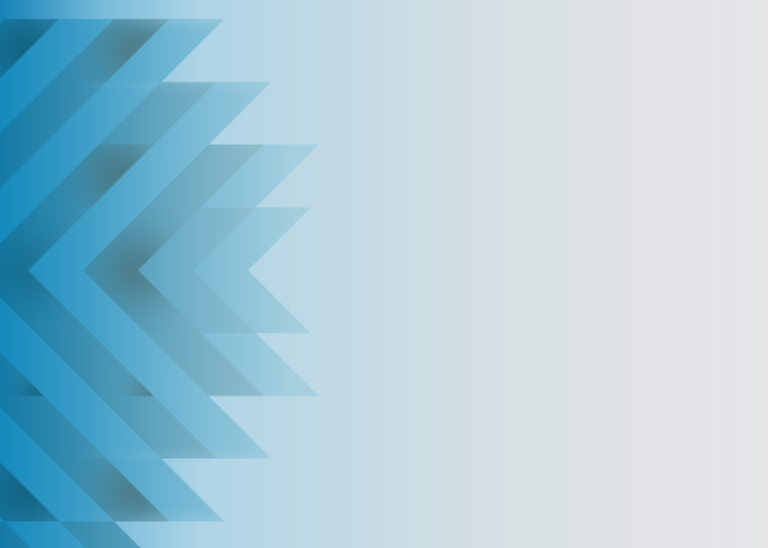
Write a Shadertoy shader that draws this background.

```glsl
// Layered translucent blue chevrons fading into a pale grey gradient.

float hash(float n) {
    return fract(sin(n * 12.9898) * 43758.5453);
}

// Blue to pale grey from left to right, with faint vertical streaks.
vec3 backdrop(float x) {
    vec3 color = mix(vec3(.08, .51, .72), vec3(.46, .73, .85), clamp(x / .18, 0., 1.));
    color = mix(color, vec3(.68, .83, .90), clamp((x - .18) / .18, 0., 1.));
    color = mix(color, vec3(.76, .855, .90), clamp((x - .36) / .24, 0., 1.));
    color = mix(color, vec3(.83, .875, .89), clamp((x - .60) / .27, 0., 1.));
    color = mix(color, vec3(.88, .89, .90), clamp((x - .87) / .30, 0., 1.));
    color = mix(color, vec3(.90, .90, .91), clamp((x - 1.17) / .23, 0., 1.));
    float column = x * 40.;
    float streak = mix(hash(floor(column)), hash(floor(column) + 1.), smoothstep(0., 1., fract(column)));
    return color + (streak - .5) * .008 * smoothstep(.3, .6, x);
}

vec3 scene(vec2 p) {
    const float rowHeight = .1146;
    const float bandWidth = .1004;
    vec3 background = backdrop(p.x);

    // Fold about the chevron axis, then index the row and diagonal band.
    float side = p.y - .507;
    float rise = abs(side);
    float row = floor(rise / rowHeight);
    float across = fract(rise / rowHeight);
    float slant = p.x - rise + .0493;
    float band = floor(slant / bandWidth);
    bool upper = side > 0.;

    // Stepped right-hand outline; the top strip stays plain.
    if (band >= min(5., 6. - 2. * row) || (row > 3. && upper)) return background;

    // Alternating light and dark bands, both paler to the right.
    vec3 light = mix(vec3(.08, .54, .74), vec3(.64, .81, .87), clamp(p.x / .54, 0., 1.));
    vec3 dark = mix(vec3(.08, .48, .65), vec3(.57, .74, .79), clamp(p.x / .51, 0., 1.));
    float parity = mod(band + (row > 3. ? 1. : 0.), 2.);
    float shade = parity < .5 ? 1. : 0.;
    if (row < 1. && band > 2.) shade = band < 4. ? .65 : .1;
    vec3 color = mix(light, dark, shade);

    // Soft shadow tucked under the right edge of dark bands near the left.
    float centerRise = row < 1. ? 0. : (row + .5) * rowHeight;
    float radius = .068;
    if (row == 1. && !upper) {
        centerRise = 2. * rowHeight;
        radius = .04;
    }
    if (row == 2.) {
        centerRise = 2.4 * rowHeight;
        radius = .035;
    }
    float edge = (band + 1.) * bandWidth - .0493;
    vec2 center = vec2(edge + centerRise, centerRise);
    bool hidden = row == 1. && upper && center.x < .1;
    if (parity < .5 && row < 4. && !hidden && center.x < (row == 2. ? .1 : .29)) {
        vec2 offset = (vec2(p.x, rise) - center) / radius;
        vec3 shadow = mix(vec3(.06, .36, .47), vec3(.27, .43, .46), smoothstep(.05, .22, center.x));
        float strength = row < 1. && band < 1. ? .4 : .75;
        color = mix(color, shadow, strength * exp(-dot(offset, offset)));
    }

    // Let the outer edges of the rows dissolve into the backdrop.
    float veil = .12 + .25 * smoothstep(.75, 1., across) * smoothstep(.5, 3., row);
    return mix(color, background, veil * smoothstep(.08, .35, p.x));
}

void mainImage(out vec4 fragColor, in vec2 fragCoord) {
    // Average a 4 x 4 grid of samples to smooth the edges.
    vec3 total = vec3(0.);
    for (int i = 0; i < 16; i++) {
        vec2 jitter = (vec2(i % 4, i / 4) - 1.5) * .0009;
        total += scene(fragCoord / iResolution.y + jitter);
    }
    fragColor = vec4(total / 16., 1.);
}
```
